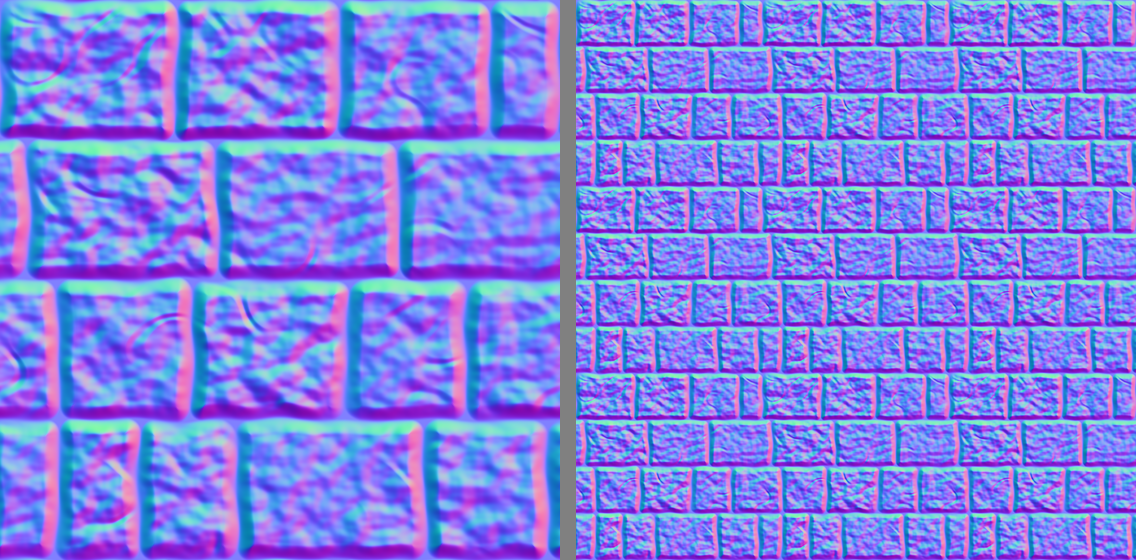
Left, the tile; right, the same tile 3 across and 3 down.
Write a WebGL 1 fragment shader that draws this texture map.

```glsl
precision highp float;
// Tangent-space normal map of a rough stone block wall in four staggered courses.

uniform vec2 u_resolution;

// Layout: joint positions along each course, bottom to top
const float COURSES = 4.0;
const vec4 JOINTS_0 = vec4(0.250, 0.422, 0.758, 0.980);
const vec4 JOINTS_1 = vec4(0.102, 0.341, 0.620, 0.831);
const vec4 JOINTS_2 = vec4(0.050, 0.388, 0.713, 0.713);
const vec4 JOINTS_3 = vec4(0.315, 0.603, 0.875, 0.998);
const float EXTRA_JOINT_0 = 0.102;

// Stone shape, in canvas units
const float BEVEL_WIDTH = 0.028;
const float BEVEL_HEIGHT = 0.030;
const float CORNER_RADIUS = 0.024;
const vec2 EDGE_WOBBLE = vec2(0.014, 0.010);

// Surface relief: lattice cells across the tile (whole numbers) and heights
const vec2 SWELL_CELLS = vec2(9.0, 11.0);
const vec2 LUMP_CELLS = vec2(21.0, 27.0);
const vec2 GRAIN_CELLS = vec2(43.0, 51.0);
const vec2 CREASE_CELLS = vec2(8.0, 10.0);
const float SWELL_HEIGHT = 0.022;
const float LUMP_HEIGHT = 0.019;
const float GRAIN_HEIGHT = 0.006;
const float CREASE_DEPTH = 0.007;
const float ROUGHNESS_MIN = 0.65;
const float ROUGHNESS_MAX = 1.35;
const float SAMPLE_STEP = 0.0025;

float hash(vec2 p) {
  return fract(sin(dot(p, vec2(127.1, 311.7))) * 43758.5453);
}

// Dot product with a random unit gradient at a wrapped lattice corner
float cornerSlope(vec2 corner, vec2 offset, vec2 cells, float seed) {
  vec2 wrapped = floor(mod(corner + 0.5, cells));
  float angle = 6.28318 * hash(wrapped + seed);
  return dot(vec2(cos(angle), sin(angle)), offset);
}

// Gradient noise that repeats over the unit square
float tileNoise(vec2 p, vec2 cells, float seed) {
  vec2 c = p * cells;
  vec2 i = floor(c);
  vec2 f = c - i;
  vec2 u = f * f * f * (f * (f * 6.0 - 15.0) + 10.0);
  vec2 e = vec2(1.0, 0.0);
  float low = mix(cornerSlope(i, f, cells, seed),
                  cornerSlope(i + e.xy, f - e.xy, cells, seed), u.x);
  float high = mix(cornerSlope(i + e.yx, f - e.yx, cells, seed),
                   cornerSlope(i + e.xx, f - e.xx, cells, seed), u.x);
  return mix(low, high, u.y);
}

float minOf(vec4 v) {
  return min(min(v.x, v.y), min(v.z, v.w));
}

vec4 courseJoints(float course) {
  if (course < 0.5) return JOINTS_0;
  if (course < 1.5) return JOINTS_1;
  if (course < 2.5) return JOINTS_2;
  return JOINTS_3;
}

// x: rounded distance inward from the stone's edge, y: random value per stone
vec2 stoneAt(vec2 p) {
  float level = p.y * COURSES;
  float course = mod(floor(level), COURSES);
  vec4 joints = courseJoints(course);
  float left = minOf(fract(p.x - joints));
  float right = minOf(fract(joints - p.x));
  if (course < 0.5) {
    left = min(left, fract(p.x - EXTRA_JOINT_0));
    right = min(right, fract(EXTRA_JOINT_0 - p.x));
  }
  float v = fract(level);
  vec2 inset = vec2(min(left, right), min(v, 1.0 - v) / COURSES);
  vec2 corner = max(CORNER_RADIUS - inset, 0.0);
  float stoneId = floor(fract(p.x - left) * 1000.0 + 0.5);
  return vec2(CORNER_RADIUS - length(corner) + max(min(inset.x, inset.y) - CORNER_RADIUS, 0.0),
              hash(vec2(stoneId, course)));
}

float wallHeight(vec2 p) {
  // Uneven outlines
  vec2 wobble = vec2(tileNoise(p, vec2(7.0, 9.0), 3.0), tileNoise(p, vec2(11.0, 8.0), 17.0));
  vec2 stone = stoneAt(p + EDGE_WOBBLE * wobble);
  float body = smoothstep(0.0, BEVEL_WIDTH, stone.x);

  // Hewn face with sparse creases
  float relief = SWELL_HEIGHT * tileNoise(p, SWELL_CELLS, 29.0)
               + LUMP_HEIGHT * tileNoise(p + 0.012 * wobble, LUMP_CELLS, 41.0)
               + GRAIN_HEIGHT * tileNoise(p, GRAIN_CELLS, 53.0);
  float creaseLine = 1.0 - smoothstep(0.0, 0.13, abs(tileNoise(p, CREASE_CELLS, 67.0)));
  float creaseMask = smoothstep(0.0, 0.25, tileNoise(p, vec2(6.0, 5.0), 71.0));
  relief -= CREASE_DEPTH * creaseLine * creaseMask;

  float roughness = mix(ROUGHNESS_MIN, ROUGHNESS_MAX, stone.y);
  return body * (BEVEL_HEIGHT + roughness * relief);
}

void main() {
  vec2 uv = gl_FragCoord.xy / u_resolution;
  vec2 e = vec2(SAMPLE_STEP, 0.0);
  vec2 slope = vec2(wallHeight(uv + e.xy) - wallHeight(uv - e.xy),
                    wallHeight(uv + e.yx) - wallHeight(uv - e.yx)) / (2.0 * SAMPLE_STEP);
  vec3 normal = normalize(vec3(-slope, 1.0));
  gl_FragColor = vec4(normal * 0.5 + 0.5, 1.0);
}
```
